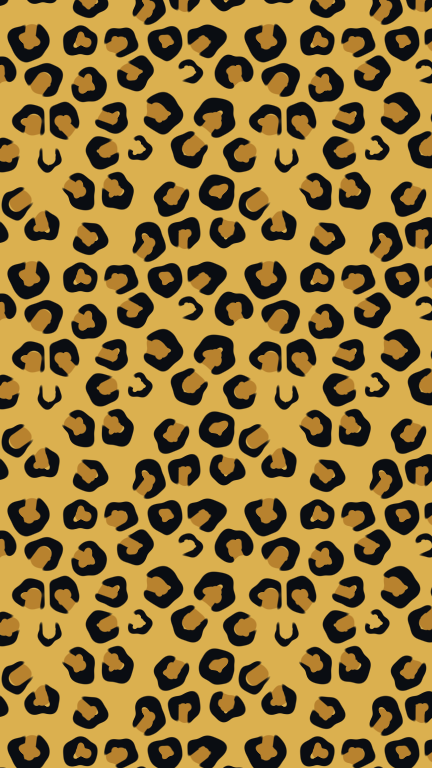
This pattern is drawn by a Shadertoy shader. Its source:

```glsl
// Leopard print: a square repeat of broken dark rosettes with brown cores on gold.

const vec3 GOLD  = vec3(0.86, 0.69, 0.31);
const vec3 BROWN = vec3(0.72, 0.51, 0.18);
const vec3 BLACK = vec3(0.04, 0.05, 0.07);

const float TILE = 0.5486;           // repeat size, in canvas widths
const vec2 SPOTS = vec2(5.0, 6.0);   // spots per repeat; even row count for the stagger
const float JITTER = 0.46;           // spot displacement, in cells
const float GAP = 0.011;             // half the least gap between spots, in repeats
const float STROKE = 0.52;           // ring thickness, in spot radii
const float SMALL_SHARE = 0.14;      // share of small spots without a core
const float CLOSED_SHARE = 0.25;     // share of unbroken rings
const float SEED = 3.0;
const float TAU = 6.2831853;

float hash(vec2 id, float salt) {
    return fract(sin(dot(id + salt * 0.37 + SEED, vec2(127.1, 311.7))) * 43758.5453);
}

vec2 direction(float angle) {
    return vec2(cos(angle), sin(angle));
}

float smoothMax(float a, float b, float k) {
    float h = max(k - abs(a - b), 0.0) / k;
    return max(a, b) + 0.25 * h * h * k;
}

// Spot centre on a staggered, jittered lattice whose hashes wrap at each repeat
vec2 spotCentre(vec2 cell) {
    vec2 id = mod(cell, SPOTS);
    vec2 jitter = vec2(hash(id, 1.0), hash(id, 2.0)) - 0.5;
    float stagger = 0.5 * mod(id.y, 2.0);
    return (cell + 0.5 + vec2(stagger, 0.0) + JITTER * jitter) / SPOTS;
}

// Distances to the dark ring (x) and to the brown core (y) of one spot
vec2 rosette(vec2 q, vec2 id, float fence) {
    bool small = hash(id, 3.0) < SMALL_SHARE;
    float radius = small ? 0.052 : mix(0.070, 0.096, hash(id, 4.0));

    // Lobed, stretched outline, kept clear of the neighbours
    vec2 axis = direction(TAU * hash(id, 5.0));
    float stretch = mix(1.0, 1.2, hash(id, 6.0));
    vec2 e = vec2(dot(q, axis), dot(q, vec2(-axis.y, axis.x))) * vec2(1.0 / stretch, stretch);
    float angle = atan(q.y, q.x);
    float fade = smoothstep(0.0, 0.03, length(q));
    float phase = TAU * hash(id, 7.0);
    float lobes = 0.08 * sin(3.0 * angle + phase) + 0.06 * sin(5.0 * angle - 2.0 * phase);
    float body = length(e) - radius * (1.0 + fade * lobes);
    body = smoothMax(body, fence, 0.03);

    // Hollow with an uneven wall, thinnest towards the opening
    float openAngle = TAU * hash(id, 8.0);
    vec2 open = direction(openAngle);
    float uneven = 0.18 * sin(3.0 * angle + 2.0 * phase) - 0.25 * cos(angle - openAngle);
    float hollow = body + radius * STROKE * (1.0 + fade * uneven);

    // Rounded slot that breaks the ring
    bool closed = !small && hash(id, 9.0) < CLOSED_SHARE;
    float slotWidth = closed ? -0.1 : mix(0.016, 0.034, hash(id, 10.0));
    float slot = length(q - open * clamp(dot(q, open), 0.0, 0.2)) - slotWidth;
    float ring = smoothMax(body, smoothMax(-hollow, -slot, 0.01) , 0.016);
    ring = smoothMax(body, -min(hollow, slot), 0.016);

    // Core leans into the opening
    float core = length(q - open * 0.35 * radius) - 0.7 * radius;
    core = small ? 1.0 : smoothMax(body + 0.008, core, 0.015);
    return vec2(ring, core);
}

void mainImage(out vec4 fragColor, in vec2 fragCoord) {
    vec2 p = fragCoord / (iResolution.x * TILE);
    float edge = 0.8 / (iResolution.x * TILE);
    vec2 base = floor(p * SPOTS);

    // Nearest spot
    vec2 nearCell = base;
    vec2 toNear = vec2(9.0);
    for (int y = -2; y <= 2; y++)
    for (int x = -2; x <= 2; x++) {
        vec2 cell = base + vec2(x, y);
        vec2 toSpot = spotCentre(cell) - p;
        if (dot(toSpot, toSpot) < dot(toNear, toNear)) {
            toNear = toSpot;
            nearCell = cell;
        }
    }

    // Rounded fence halfway to the neighbours
    float fence = -1.0;
    for (int y = -2; y <= 2; y++)
    for (int x = -2; x <= 2; x++) {
        vec2 toSpot = spotCentre(base + vec2(x, y)) - p;
        vec2 apart = toSpot - toNear;
        if (dot(apart, apart) > 1e-5) {
            float border = dot(0.5 * (toNear + toSpot), normalize(apart));
            fence = smoothMax(fence, GAP - border, 0.025);
        }
    }

    // Gold ground, brown core, dark ring on top
    vec2 spot = rosette(-toNear, mod(nearCell, SPOTS), fence);
    vec2 cover = 1.0 - smoothstep(-edge, edge, spot);
    vec3 color = mix(GOLD, BROWN, cover.y);
    color = mix(color, BLACK, cover.x);
    fragColor = vec4(color, 1.0);
}
```
